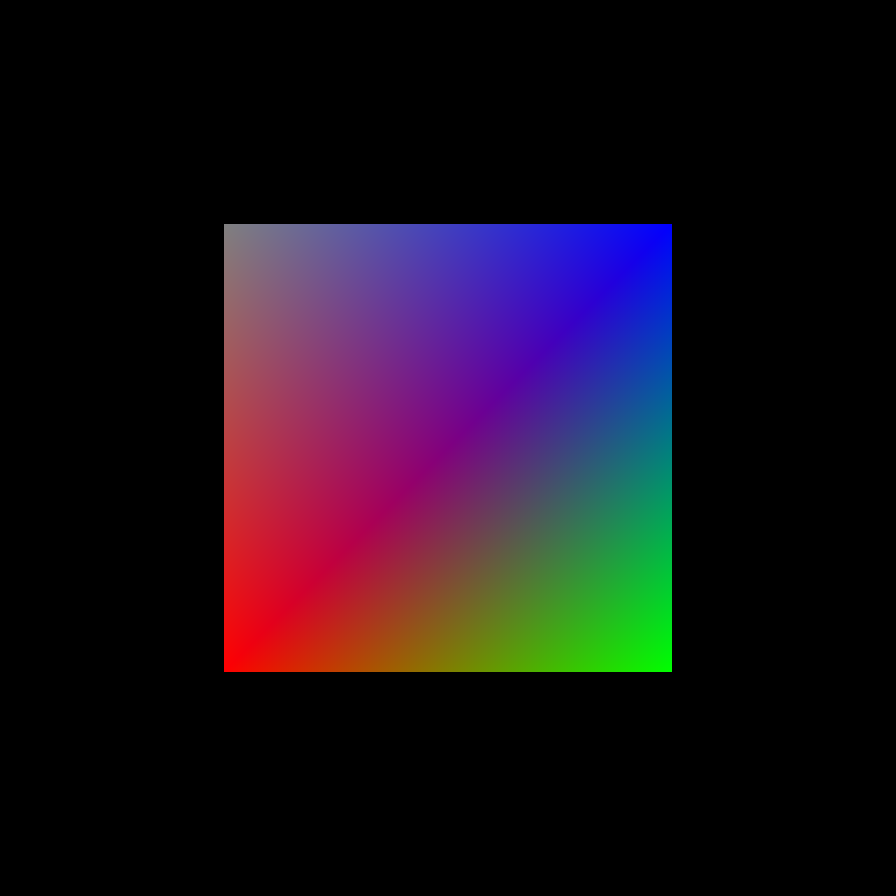
Give the GLSL for this background, as a WebGL 2 fragment shader.

```glsl
#version 300 es
precision highp float;
// A centred square on black, shaded as two triangles that share a diagonal.
// Each triangle blends its three corner colours by barycentric weights;
// the square's outline is a box distance with a one-pixel smooth edge.

#define HALF_SIDE 0.25
#define BACKGROUND vec3(0.0)
#define BOTTOM_LEFT vec3(1.0, 0.0, 0.0)
#define BOTTOM_RIGHT vec3(0.0, 1.0, 0.0)
#define TOP_RIGHT vec3(0.0, 0.0, 1.0)
#define TOP_LEFT vec3(0.5)

uniform vec2 u_resolution;
out vec4 fragColor;

float boxDistance(vec2 p, float halfSide) {
    vec2 d = abs(p) - halfSide;
    return length(max(d, 0.0)) + min(max(d.x, d.y), 0.0);
}

// The diagonal corners are shared; the third corner depends on the side.
vec3 cornerBlend(vec2 uv) {
    float low = min(uv.x, uv.y);
    float high = max(uv.x, uv.y);
    vec3 sideCorner = uv.x > uv.y ? BOTTOM_RIGHT : TOP_LEFT;
    return BOTTOM_LEFT * (1.0 - high) + sideCorner * (high - low) + TOP_RIGHT * low;
}

void main() {
    // Canvas units, centred, with the shorter side spanning one unit
    float canvasSize = min(u_resolution.x, u_resolution.y);
    vec2 p = (gl_FragCoord.xy - 0.5 * u_resolution) / canvasSize;

    // Position inside the square, from 0 to 1
    vec2 uv = clamp(0.5 + 0.5 * p / HALF_SIDE, 0.0, 1.0);

    // Edge coverage over one pixel
    float coverage = clamp(0.5 - boxDistance(p, HALF_SIDE) * canvasSize, 0.0, 1.0);

    fragColor = vec4(mix(BACKGROUND, cornerBlend(uv), coverage), 1.0);
}
```
